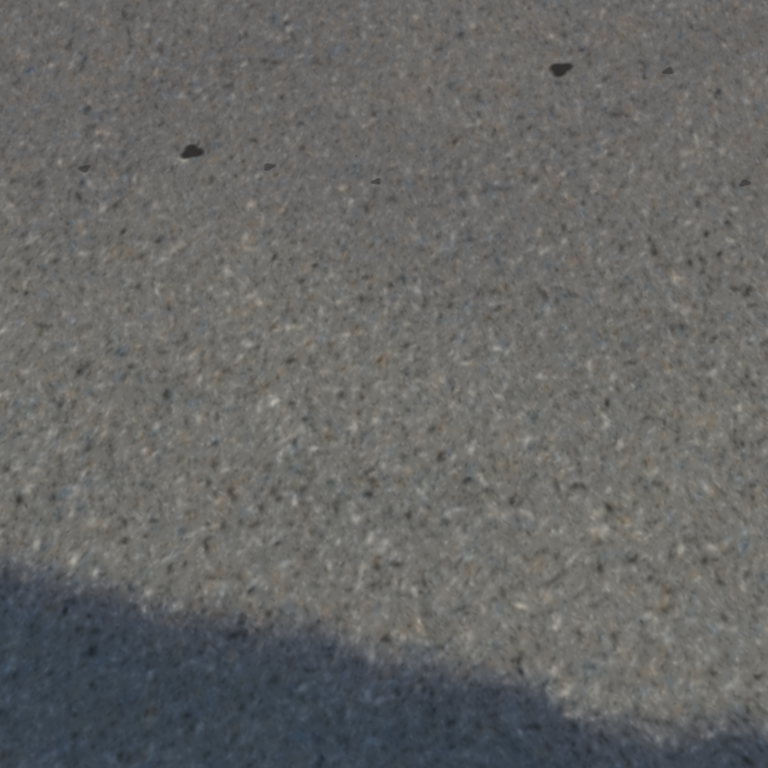
Reproduce this texture procedurally as a Shadertoy shader.

```glsl
// Worn asphalt seen at a slant, with a soft blue shadow across the lower edge.
// Cellular grains in three sizes give the grit, layered sines the broad stains,
// and a short loop scatters dark oil spots over the far part of the road.

vec3 hash3(vec2 p) {
    vec3 q = fract(p.xyx * vec3(0.1031, 0.1030, 0.0973));
    q += dot(q, q.yxz + 33.33);
    return fract((q.xxy + q.yzz) * q.zyx);
}

mat2 rotate(float a) {
    float c = cos(a), s = sin(a);
    return mat2(c, -s, s, c);
}

// Signed sum of soft tilted grains; a higher rarity leaves fewer strong ones.
float grains(vec2 p, float seed, float rarity) {
    vec2 cell = floor(p);
    float sum = 0.0;
    for (int j = -1; j <= 1; j++)
    for (int i = -1; i <= 1; i++) {
        vec2 id = cell + vec2(i, j);
        vec3 place = hash3(id + seed);
        vec3 look = hash3(id + seed + 71.0);
        float tilt = 1.2 + 2.2 * (look.x - 0.5);
        vec2 d = rotate(tilt) * (p - id - place.xy);
        d *= vec2(0.8, 1.3);
        float tone = 2.0 * place.z - 1.0;
        tone = sign(tone) * pow(abs(tone), rarity);
        sum += tone * exp(-dot(d, d) * mix(4.5, 8.0, look.y));
    }
    return sum;
}

// Broad uneven stains from warped sines, roughly -1 to 1.
float stains(vec2 p) {
    p += 0.12 * sin(p.yx * vec2(9.0, 7.0) + vec2(1.0, 2.6));
    float s = sin(dot(p, vec2(4.0, 11.0)) + 0.6);
    s += 0.7 * sin(dot(p, vec2(13.0, -9.0)) + 2.0);
    s += 0.5 * sin(dot(p, vec2(-17.0, 23.0)) + 4.1);
    return s / 2.2;
}

// Coverage of the dark oil spots.
float oilSpots(vec2 uv) {
    float cover = 0.0;
    for (int i = 0; i < 7; i++) {
        float n = float(i);
        vec2 centre = vec2(fract(0.25 + 0.62 * n), 0.82 + 0.09 * sin(2.01 * n - 0.2));
        float size = i % 4 == 0 ? 0.017 : 0.006 + 0.004 * hash3(vec2(n, 5.0)).x;
        vec2 d = rotate(0.2) * (uv - centre) / size;
        d.y *= 1.7;
        float r = length(d) + 0.15 * sin(3.0 * atan(d.y, d.x) + n);
        float strength = i % 4 == 0 ? 0.9 : 0.55;
        cover = max(cover, strength * (1.0 - smoothstep(0.55, 1.1, r)));
    }
    return cover;
}

void mainImage(out vec4 fragColor, in vec2 fragCoord) {
    vec2 uv = fragCoord / iResolution.xy;

    // Slanted ground: grains shrink towards the top.
    vec2 ground = vec2((uv.x - 0.5) * (1.0 + 0.5 * uv.y), uv.y + 0.28 * uv.y * uv.y) + 2.0;
    ground += 0.003 * sin(ground.yx * vec2(37.0, 43.0));

    float grit = 0.075 * grains(ground * 78.0, 11.0, 1.0);
    grit += 0.050 * grains(rotate(0.5) * ground * 140.0, 203.0, 1.0);
    float flecks = grains(rotate(-0.3) * ground * 60.0, 407.0, 8.0);
    grit += 0.15 * flecks;
    grit *= mix(1.1, 0.72, smoothstep(0.35, 1.0, uv.y));

    // Grey road, a little darker and bluer far away and in the stains.
    float stain = stains(uv);
    vec3 road = mix(vec3(0.440, 0.437, 0.420), vec3(0.413, 0.405, 0.398), smoothstep(0.4, 0.9, uv.y));
    road += stain * vec3(0.016, 0.014, 0.009);
    road += grit + max(flecks, 0.0) * vec3(0.020, 0.010, -0.005);
    road += 0.03 * grains(ground * 45.0, 613.0, 2.0) * vec3(1.0, 0.2, -0.6);

    road = mix(road, vec3(0.17, 0.165, 0.16), oilSpots(uv));

    // Shadow with a sloping, slightly ragged penumbra.
    float dip = (uv.x - 0.8) / 0.1;
    float edge = 0.265 - 0.22 * uv.x - 0.03 * exp(-dip * dip);
    edge += 0.006 * sin(uv.x * 21.0) + 0.004 * sin(uv.x * 47.0 + 1.0);
    float shade = 1.0 - smoothstep(-0.035, 0.035, uv.y - edge + 0.06 * grit);
    vec3 shadowTint = mix(vec3(0.51, 0.60, 0.72), vec3(0.60, 0.65, 0.76), smoothstep(-0.1, 0.0, uv.y - edge));
    road *= mix(vec3(1.0), shadowTint, shade);

    fragColor = vec4(clamp(road, 0.0, 1.0), 1.0);
}
```
